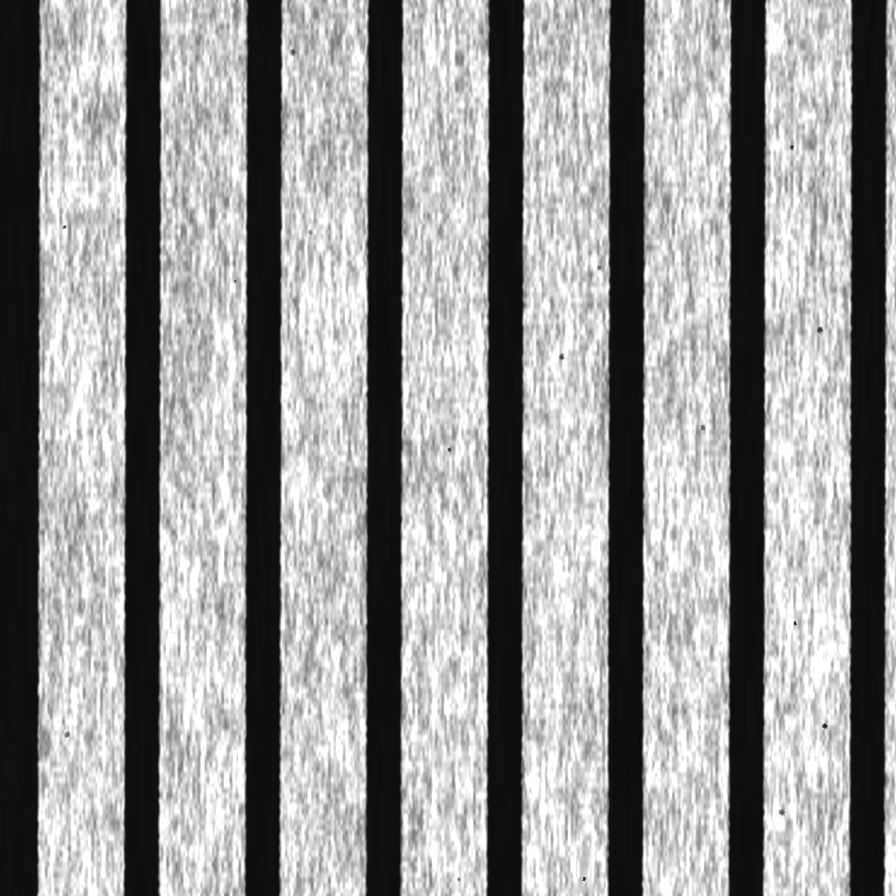
Reproduce this pattern procedurally as a three.js fragment shader.

```glsl
// Upright brushed-metal bars separated by black slots, leaning very slightly.
// Bars come from a repeated distance function; the brushed grain is stretched
// value noise in several octaves, with sparse dark pits scattered by a hash.

#define PERIOD 0.13496      // bar plus slot
#define BAR_WIDTH 0.0961
#define FIRST_EDGE 0.0436   // left edge of the first bar at mid height
#define LEAN 0.0022         // sideways drift from bottom to top
#define EDGE_SOFT 0.0021    // half width of the blurred bar edge
#define METAL 0.835         // mean brightness of the bars
#define GRAIN 0.92          // contrast of the brushed grain
#define SLOT 0.058          // brightness of the slots
#define PIT_ROWS 9.0        // pit cells along each bar
#define PIT_CHANCE 0.22
#define PIT_RADIUS 0.0026

varying vec2 vUv;

float hash(vec2 p) {
  vec3 q = fract(vec3(p.xyx) * 0.1031);
  q += dot(q, q.yzx + 33.33);
  return fract((q.x + q.y) * q.z);
}

float noise(vec2 p) {
  vec2 cell = floor(p);
  vec2 f = fract(p);
  f = f * f * (3.0 - 2.0 * f);
  float low = mix(hash(cell), hash(cell + vec2(1.0, 0.0)), f.x);
  float high = mix(hash(cell + vec2(0.0, 1.0)), hash(cell + vec2(1.0, 1.0)), f.x);
  return mix(low, high, f.y);
}

// Brushed streaks, centred on zero.
float brushedGrain(vec2 p) {
  float longStreak = noise(p * vec2(190.0, 24.0) + 17.0);
  float streak = noise(p * vec2(310.0, 62.0) + 53.0);
  float fine = noise(p * vec2(370.0, 170.0) + 91.0);
  float patches = noise(p * vec2(24.0, 13.0) + 7.0);
  return 0.29 * longStreak + 0.42 * streak + 0.29 * fine + 0.14 * patches - 0.57;
}

// Darkness of the pit, if any, in this stretch of a bar.
float pits(float across, float y, float bar) {
  float row = floor(y * PIT_ROWS);
  vec2 id = vec2(bar, row) + 20.0;
  vec2 centre = vec2((hash(id + 3.1) - 0.5) * 0.8 * BAR_WIDTH,
                     (row + 0.15 + 0.7 * hash(id + 8.7)) / PIT_ROWS);
  vec2 offset = vec2(across, y) - centre;
  float ragged = 0.7 + 0.6 * noise(offset * 600.0 + id * 5.0);
  float radius = PIT_RADIUS * (0.6 + 0.7 * hash(id + 14.3)) * ragged;
  float spot = 1.0 - smoothstep(0.35 * radius, 1.4 * radius, length(offset * vec2(1.0, 0.8)));
  return spot * step(hash(id), PIT_CHANCE) * (0.45 + 0.4 * hash(id + 21.9));
}

void main() {
  vec2 p = vUv;

  // Repeat around the bar centres; the left margin stays dark.
  float x = p.x - LEAN * (p.y - 0.5) - FIRST_EDGE - 0.5 * BAR_WIDTH;
  float bar = floor(x / PERIOD + 0.5);
  float across = x - bar * PERIOD;
  float burr = (noise(vec2(bar * 9.0 + step(0.0, across) * 4.0, p.y * 150.0)) - 0.5) * 0.0012;
  float edge = abs(across) - 0.5 * BAR_WIDTH + burr;
  float onBar = (1.0 - smoothstep(-EDGE_SOFT, EDGE_SOFT, edge)) * step(-0.5, bar);

  // Metal, slightly brighter towards the bottom.
  float metal = METAL + 0.045 * (0.5 - p.y) + GRAIN * brushedGrain(p);
  metal = clamp(metal, 0.5, 1.0) * (1.0 - pits(across, p.y, bar));

  // Slots with a trace of vertical streaking.
  float slot = SLOT + 0.016 * (noise(p * vec2(220.0, 14.0)) - 0.5);

  gl_FragColor = vec4(vec3(mix(slot, metal, onBar)), 1.0);
}
```
